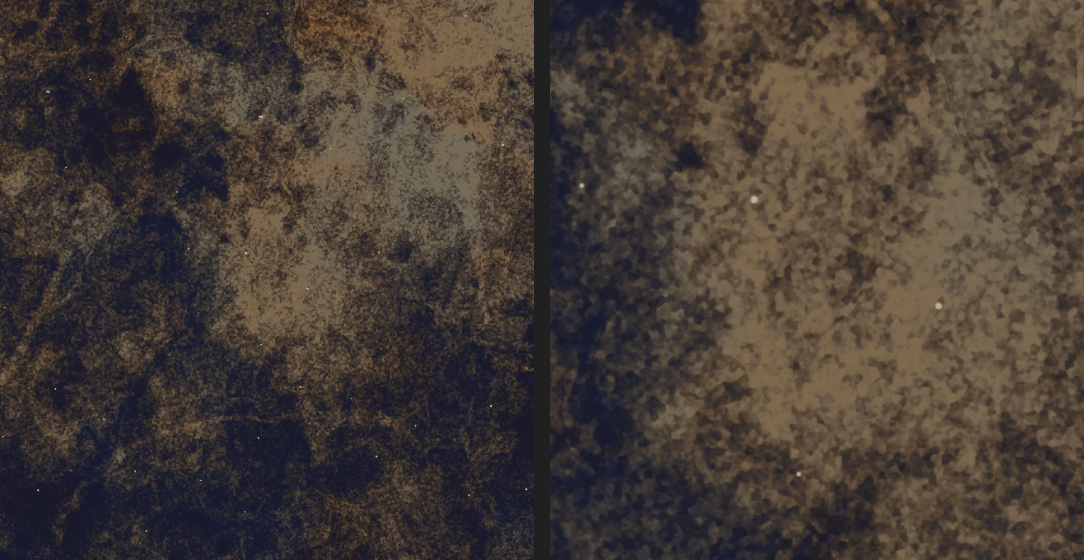
Left, the full canvas; right, a detail of the centre.
Reproduce this texture procedurally as a WebGL 2 fragment shader.

```glsl
#version 300 es
precision highp float;
uniform vec2 u_resolution;
out vec4 fragColor;

// Broad light and dark areas: centre, radius, strength
const vec4 areas[12] = vec4[12](
    vec4(0.88, 0.88, 0.28, 1.7), vec4(0.66, 0.72, 0.23, 1.0),
    vec4(0.62, 0.95, 0.10, 0.6), vec4(0.03, 0.66, 0.13, 1.1),
    vec4(0.37, 0.56, 0.07, 1.0), vec4(0.53, 0.53, 0.08, 1.3),
    vec4(0.42, 0.40, 0.22, 0.6), vec4(0.28, 0.66, 0.13, -1.0),
    vec4(0.75, 0.40, 0.14, -0.9), vec4(0.35, 0.08, 0.25, -0.8),
    vec4(0.88, 0.22, 0.12, -0.7), vec4(0.02, 0.05, 0.12, -0.7));

vec3 hash3(vec2 p) {
    vec3 q = fract(vec3(p.xyx) * vec3(0.1031, 0.1030, 0.0973));
    q += dot(q, q.yxz + 33.33);
    return fract((q.xxy + q.yzz) * q.zyx);
}

// Soft cellular noise: cell values blended by distance, centred on zero
float patches(vec2 p) {
    vec2 cell = floor(p), f = p - cell;
    float sum = 0.0, total = 0.0;
    for (int j = -1; j <= 1; j++)
    for (int i = -1; i <= 1; i++) {
        vec2 o = vec2(i, j);
        vec3 h = hash3(cell + o + 57.0);
        vec2 d = o + h.xy - f;
        float w = exp(-7.0 * dot(d, d));
        sum += w * h.z;
        total += w;
    }
    return sum / total - 0.5;
}

// Round marks in a share of the cells
float dabs(vec2 p, float radius, float soft, float share) {
    vec2 cell = floor(p), f = p - cell;
    float mark = 0.0;
    for (int j = -1; j <= 1; j++)
    for (int i = -1; i <= 1; i++) {
        vec2 o = vec2(i, j);
        vec3 h = hash3(cell + o + 191.0);
        float r = radius * (0.6 + 0.7 * fract(h.z * 37.0));
        float d = length(o + h.xy - f);
        mark = max(mark, step(h.z, share) * (1.0 - smoothstep(r - soft, r + soft, d)));
    }
    return mark;
}

// Curved brush stroke through a quadratic curve, narrowing from w0 to w1
float stroke(vec2 p, vec2 a, vec2 b, vec2 c, float w0, float w1) {
    float cover = 0.0;
    vec2 last = a;
    for (int i = 1; i <= 10; i++) {
        float t = float(i) / 10.0;
        vec2 next = mix(mix(a, b, t), mix(b, c, t), t);
        vec2 pa = p - last, ba = next - last;
        float d = length(pa - ba * clamp(dot(pa, ba) / dot(ba, ba), 0.0, 1.0));
        float w = mix(w0, w1, t);
        cover = max(cover, 1.0 - smoothstep(0.4 * w, 1.3 * w, d));
        last = next;
    }
    return cover;
}

vec3 pigment(float u) {
    vec3 c = mix(vec3(0.105, 0.10, 0.14), vec3(0.195, 0.175, 0.175), clamp(u / 0.28, 0.0, 1.0));
    c = mix(c, vec3(0.26, 0.222, 0.198), clamp((u - 0.28) / 0.27, 0.0, 1.0));
    c = mix(c, vec3(0.34, 0.275, 0.212), clamp((u - 0.55) / 0.18, 0.0, 1.0));
    c = mix(c, vec3(0.37, 0.325, 0.27), clamp((u - 0.73) / 0.12, 0.0, 1.0));
    return mix(c, vec3(0.48, 0.415, 0.32), clamp((u - 0.85) / 0.13, 0.0, 1.0));
}

void main() {
    vec2 p = gl_FragCoord.xy / u_resolution.y;
    vec2 warp = vec2(patches(p * 13.0), patches(p * 13.0 + 40.0));
    vec2 q = p + 0.06 * warp + 0.012 * sin(p.yx * 31.0 + 9.0 * warp);

    // Large tone layout
    float tone = -0.55;
    for (int i = 0; i < 12; i++) {
        vec2 d = (q - areas[i].xy) / areas[i].z;
        tone += areas[i].w * exp(-dot(d, d));
    }

    // Mottling and upright wear
    float freq = 6.0, amp = 1.6;
    for (int i = 0; i < 5; i++) {
        tone += amp * patches(q * freq + float(i) * 17.0);
        freq *= 2.1;
        amp *= 0.82;
    }
    tone += 0.6 * patches(vec2(q.x * 75.0 + q.y * 9.0, q.y * 15.0));

    // Pale branches and one dark bough
    vec2 s = p + 0.008 * warp + 0.004 * patches(p * 70.0);
    float pale = stroke(s, vec2(0.10, 0.04), vec2(0.19, 0.27), vec2(0.50, 0.25), 0.017, 0.004);
    pale = max(pale, stroke(s, vec2(0.0, 0.32), vec2(0.09, 0.45), vec2(0.15, 0.63), 0.010, 0.008));
    pale = max(pale, stroke(s, vec2(0.06, 0.44), vec2(0.11, 0.44), vec2(0.135, 0.49), 0.008, 0.004));
    pale = max(pale, stroke(s, vec2(0.83, 0.73), vec2(0.84, 0.58), vec2(0.87, 0.43), 0.024, 0.006));
    pale = max(pale, stroke(s, vec2(0.61, 0.25), vec2(0.67, 0.28), vec2(0.74, 0.22), 0.017, 0.009));
    tone += pale * (1.0 + 1.2 * patches(p * 45.0));
    tone -= 0.8 * stroke(s, vec2(0.13, 0.03), vec2(0.20, 0.27), vec2(0.33, 0.41), 0.024, 0.006);

    // Blue-black dabs gathered in loose groups
    float group = smoothstep(-0.02, 0.15, patches(p * 5.0 + 8.0));
    tone -= 1.3 * group * dabs(p * 24.0 + 0.8 * warp, 0.33, 0.18, 0.5);

    // Fine grain over the tone
    float grain = 1.7 * patches(p * 230.0) + 0.9 * patches(p * 410.0 + 5.0);
    vec3 col = pigment(1.0 / (1.0 + exp(-1.7 * (tone + grain))));

    // Rust glaze above, blue in the shadows
    float rust = exp(-dot(q - vec2(0.62, 0.95), q - vec2(0.62, 0.95)) / 0.012);
    rust += 0.6 * exp(-dot(q - vec2(0.10, 0.85), q - vec2(0.10, 0.85)) / 0.04);
    rust += 0.8 * patches(q * 8.0 + 70.0);
    col *= mix(vec3(1.0), vec3(1.15, 0.95, 0.74), clamp(rust, -0.3, 1.0));
    float shadow = 1.0 - smoothstep(-1.7, -0.4, tone);
    col *= mix(vec3(1.0), vec3(0.84, 0.93, 1.20), shadow);

    // Sparse chips of bare ground
    float chip = dabs(p * 42.0 + 0.5 * warp, 0.075, 0.04, 0.02);
    col = mix(col, vec3(0.80, 0.77, 0.64), 0.85 * chip);
    fragColor = vec4(col, 1.0);
}
```
